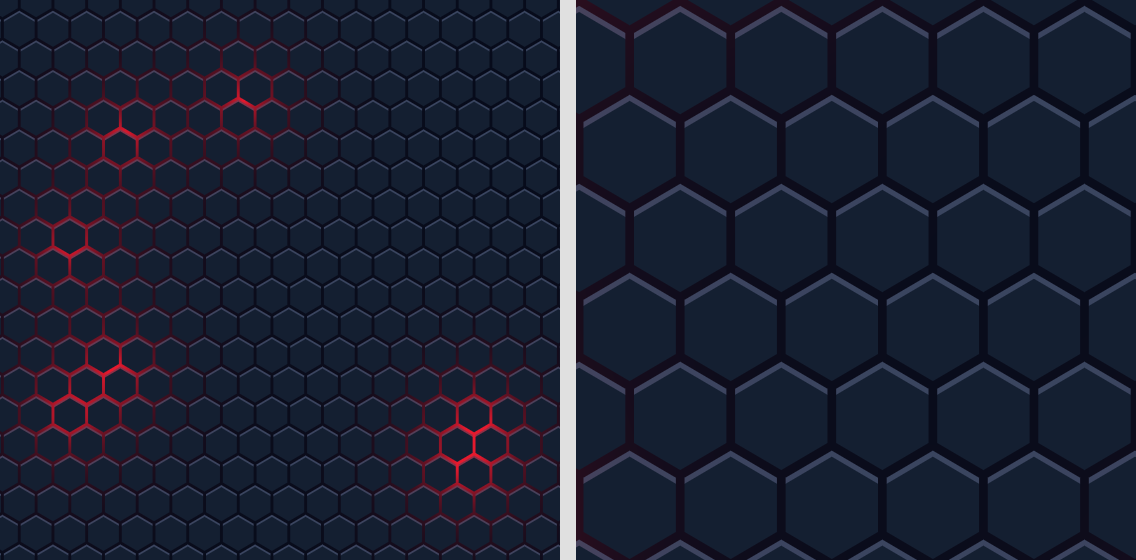
Left: the whole. Right: its middle third, enlarged.
Write a Shadertoy shader that draws this pattern.

```glsl
const float PITCH = 0.06016;        // distance between columns
const float ROW_SQUASH = 0.984;     // cells are slightly taller than regular
const vec2 FIRST_CELL = vec2(0.0344, 0.9486);
const float INSET = 0.457;          // tile apothem; a full cell has 0.5
const float BEVEL = 0.051;
const float GLOW_REACH = 0.06;

const vec3 TILE = vec3(0.078, 0.121, 0.192);
const vec3 GROOVE = vec3(0.028, 0.045, 0.105);
const vec3 HIGHLIGHT = vec3(0.225, 0.270, 0.375);
const vec3 EMBER = vec3(0.90, 0.10, 0.18);

const vec2 LIGHTS[7] = vec2[7](
    vec2(0.436, 0.822), vec2(0.221, 0.758), vec2(0.124, 0.560),
    vec2(0.206, 0.339), vec2(0.120, 0.260), vec2(0.853, 0.247),
    vec2(0.833, 0.167));

// Offset from the centre of the nearest hexagonal cell
vec2 hexLocal(vec2 p) {
    vec2 period = vec2(1.0, sqrt(3.0));
    vec2 a = mod(p + 0.5 * period, period) - 0.5 * period;
    vec2 b = mod(p, period) - 0.5 * period;
    return dot(a, a) < dot(b, b) ? a : b;
}

// Distances to the upright sides (x) and the slanted sides (y)
vec2 hexSides(vec2 p) {
    p = abs(p);
    return vec2(p.x, dot(p, vec2(0.5, 0.5 * sqrt(3.0))));
}

// Anti-aliased coverage of the region where d is negative
float coverage(float d, float pixel) {
    return clamp(0.5 - d / pixel, 0.0, 1.0);
}

// Light seeping through the grooves
float glowAt(vec2 uv, float reach) {
    float glow = 0.0;
    for (int i = 0; i < LIGHTS.length(); i++) {
        glow += exp(-distance(uv, LIGHTS[i]) / reach);
    }
    return min(glow, 1.0);
}

void mainImage(out vec4 fragColor, in vec2 fragCoord) {
    vec2 uv = fragCoord / iResolution.y;
    float pixel = 1.0 / (iResolution.y * PITCH);

    // Staggered hexagon grid
    vec2 local = hexLocal((uv - FIRST_CELL) / PITCH * vec2(1.0, ROW_SQUASH));
    vec2 sides = hexSides(local);
    float tile = coverage(max(sides.x, sides.y) - INSET, pixel);

    // Bevel along the two upper sides
    float bevel = coverage(INSET - BEVEL - sides.y, pixel) * step(0.0, local.y);

    // Compose the lit grooves, tiles and bevels
    float glow = glowAt(uv, GLOW_REACH);
    vec3 groove = mix(GROOVE, EMBER, glow);
    vec3 edge = mix(HIGHLIGHT, EMBER, 0.5 * glow);
    vec3 color = mix(groove, mix(TILE, edge, bevel), tile);

    fragColor = vec4(color, 1.0);
}
```
